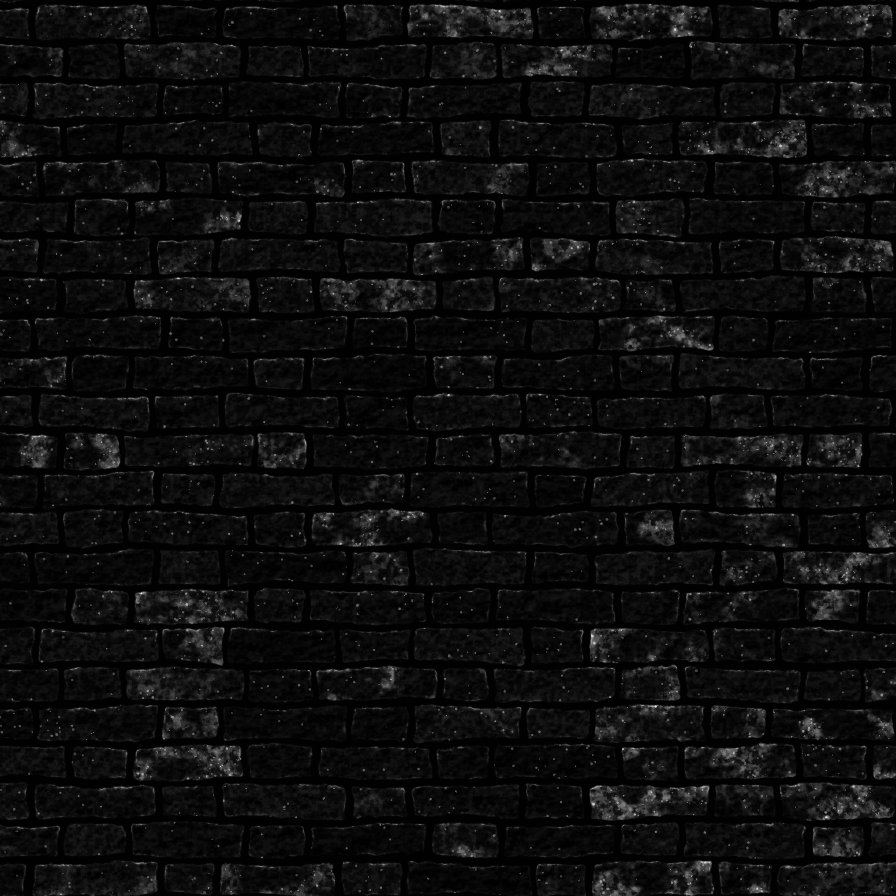
Give the GLSL for this texture, as a three.js fragment shader.

```glsl
varying vec2 vUv;

const float ROWS = 23.0;
const float PAIRS = 4.85;         // long + short brick pairs across
const float LONG_SHARE = 0.665;   // part of a pair taken by the long brick
const float HALF_JOINT = 0.0027;
const float CORNER = 0.0035;
const float SOFTNESS = 0.001;

const vec3 MORTAR = vec3(0.005);
const vec3 SOOT = vec3(0.040);
const vec3 CHIPPED_EDGE = vec3(0.30);
const vec3 PALE_WEAR = vec3(0.30);
const vec3 FLECK = vec3(0.46);

float hash(vec2 p) {
  vec3 q = fract(vec3(p.xyx) * 0.1031);
  q += dot(q, q.yzx + 33.33);
  return fract((q.x + q.y) * q.z);
}

float noise(vec2 p) {
  vec2 i = floor(p), f = fract(p);
  f = f * f * (3.0 - 2.0 * f);
  float low = mix(hash(i), hash(i + vec2(1.0, 0.0)), f.x);
  float high = mix(hash(i + vec2(0.0, 1.0)), hash(i + 1.0), f.x);
  return mix(low, high, f.y);
}

float layered(vec2 p) {
  float sum = 0.0, amp = 0.533;
  for (int i = 0; i < 4; i++) {
    sum += amp * noise(p);
    p = mat2(1.6, 1.2, -1.2, 1.6) * p + 17.3;
    amp *= 0.5;
  }
  return sum;
}

// Cellular noise: distance to the nearest point, and that point's random value
vec2 cellular(vec2 p) {
  vec2 cell = floor(p), best = vec2(9.0, 0.0);
  for (int y = -1; y <= 1; y++) {
    for (int x = -1; x <= 1; x++) {
      vec2 c = cell + vec2(x, y);
      float d = length(c + vec2(hash(c + 11.7), hash(c + 47.1)) - p);
      if (d < best.x) best = vec2(d, hash(c + 83.9));
    }
  }
  return best;
}

float flecks(vec2 p, float density) {
  vec2 c = cellular(p);
  float radius = mix(0.2, 0.55, fract(c.y * 37.0));
  return smoothstep(radius, radius * 0.35, c.x) * step(1.0 - density, c.y);
}

vec2 warp(vec2 p) {
  float sway = 0.0017 * sin(p.x * 21.0 + 2.0 * sin(p.y * 33.0))
             + 0.0012 * sin(p.x * 57.0 + p.y * 71.0);
  float lean = 0.0013 * sin(p.y * 117.0 + p.x * 29.0);
  return p + vec2(lean, sway);
}

// Position of upright joint k in a row, in pairs
float jointAt(float k, float row) {
  float shift = hash(vec2(k + 60.0, row + 5.0)) - 0.5;
  return floor(k * 0.5) + mod(k, 2.0) * LONG_SHARE + shift * 0.07;
}

// Signed distance to the brick in x, relative height in y, brick id in zw
vec4 brick(vec2 p) {
  float y = p.y * ROWS + 0.07;
  float row = floor(y);
  float u = p.x * PAIRS - 0.193 - 0.49 * mod(row, 2.0);
  float k = 2.0 * floor(u) + step(LONG_SHARE, fract(u));
  if (u < jointAt(k, row)) k -= 1.0;
  else if (u >= jointAt(k + 1.0, row)) k += 1.0;
  float left = jointAt(k, row), right = jointAt(k + 1.0, row);
  vec2 id = vec2(k + 90.0, row + 3.0);
  vec2 local = vec2((u - 0.5 * (left + right)) / PAIRS, (y - row - 0.5) / ROWS);
  local.y += local.x * (hash(id + 7.0) - 0.5) * 0.05;
  vec2 size = vec2(0.5 * (right - left) / PAIRS, 0.5 / ROWS) - HALF_JOINT;
  size -= 0.0018 * vec2(hash(id + 21.0), hash(id + 31.0));
  vec2 q = abs(local) - size + CORNER;
  float d = length(max(q, 0.0)) + min(max(q.x, q.y), 0.0) - CORNER;
  return vec4(d, local.y / size.y, id);
}

void main() {
  vec2 p = vUv;
  vec4 b = brick(warp(p));
  vec2 id = b.zw;
  float d = b.x + 0.0046 * (layered(p * 105.0) - 0.47);
  float face = smoothstep(SOFTNESS, -SOFTNESS, d);

  // Sooty face with grain and shallow relief
  float grain = layered(p * 240.0 + id);
  float grit = smoothstep(0.4, 0.72, grain);
  vec2 reliefPos = p * vec2(55.0, 85.0) + id * 3.1;
  float relief = layered(reliefPos) - layered(reliefPos + vec2(-0.08, 0.2));
  float tone = mix(0.5, 1.2, hash(id + 2.0)) * (0.4 + 0.7 * grain + 0.9 * grit);
  vec3 color = SOOT * max(tone + 4.0 * relief, 0.12);

  // Broken highlights, strongest on the upper edges
  float rim = exp(-abs(d + 0.0013) / 0.0009);
  float broken = smoothstep(0.4, 0.68, layered(p * 70.0 + 31.0)) * (0.4 + grit);
  color += CHIPPED_EDGE * rim * (0.1 + broken) * mix(0.35, 1.0, smoothstep(-0.2, 0.9, b.y));

  // Pale mottled wear on some bricks, more often to the right
  float worn = smoothstep(0.45, 1.05, hash(id + 13.0) + 0.2 * (p.x - 0.4));
  float blotch = smoothstep(0.41, 0.7, layered(p * vec2(38.0, 48.0) + id * 1.7));
  float spots = smoothstep(0.4, 0.68, layered(p * 120.0 + id * 5.3));
  color += PALE_WEAR * worn * blotch * (0.12 + 0.75 * spots + 0.5 * grit);

  // Scattered flecks, denser where the brick is worn
  float density = 0.02 + 0.16 * worn * blotch + 0.1 * step(0.75, hash(id + 41.0)) * blotch;
  color += FLECK * flecks(p * 230.0, density) * (0.25 + 0.7 * grain);

  gl_FragColor = vec4(mix(MORTAR * (0.4 + grain), color, face), 1.0);
}
```
